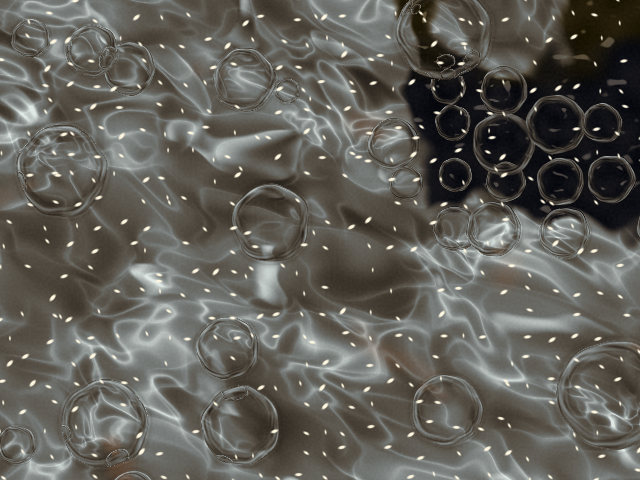
This texture is drawn by a WebGL 2 fragment shader. Its source:

```glsl
#version 300 es
precision highp float;

uniform vec2 u_resolution;
out vec4 fragColor;

vec2 hash2(vec2 p) {
    p = vec2(dot(p, vec2(127.1, 311.7)), dot(p, vec2(269.5, 183.3)));
    return fract(sin(p) * 43758.5);
}

float cornerSlope(vec2 cell, vec2 offset) {
    float angle = 6.2832 * hash2(cell).x;
    return dot(vec2(cos(angle), sin(angle)), offset);
}

float gradientNoise(vec2 p) {
    vec2 i = floor(p), f = p - i, e = vec2(1, 0);
    vec2 w = f * f * f * (f * (f * 6.0 - 15.0) + 10.0);
    return mix(mix(cornerSlope(i, f), cornerSlope(i + e.xy, f - e.xy), w.x),
               mix(cornerSlope(i + e.yx, f - e.yx), cornerSlope(i + 1.0, f - 1.0), w.x), w.y);
}

vec2 noise2(vec2 p) {
    return vec2(gradientNoise(p), gradientNoise(p + vec2(37.4, 11.8)));
}

// Brightness of the rippled surface with its caustic folds
float waterTone(vec2 p) {
    vec2 along = vec2(0.85, -0.53);
    vec2 q = vec2(dot(p, along), 1.45 * dot(p, along.yx * vec2(-1, 1)));
    q += 0.13 * noise2(q * 3.6);
    q += 0.05 * noise2(q * 9.0 + 5.0);
    float tone = 0.315 + 0.2 * gradientNoise(q * 3.3 + 2.0) + 0.17 * gradientNoise(q * 9.0);
    for (int i = 0; i < 4; i++) {
        float seed = float(i) * 13.7, scale = 3.2 + 2.6 * float(i);
        float fold = gradientNoise(q * scale + seed);
        float strength = smoothstep(-0.15, 0.45, gradientNoise(q * 3.1 + seed + 50.0));
        float crest = exp(-abs(fold) * 150.0 / scale);
        float slope = smoothstep(0.0, 0.05, fold) * exp(-fold * 6.0);
        tone += strength * (0.3 * crest + 0.13 * slope);
    }
    // Broad pale reflections with crisp borders
    float sheet = gradientNoise(q * 5.2 + 81.0);
    tone += smoothstep(0.27, 0.36, sheet) * (0.17 + 0.5 * gradientNoise(q * 14.0));
    return tone;
}

// Positive inside the shadowed corner, broken by a patch of foam
float shadowDepth(vec2 p) {
    p += 0.07 * noise2(p * 7.0) + 0.025 * noise2(p * 19.0);
    float corner = min(p.x - 0.82 - 0.2 * (1.0 - p.y), p.y - 0.57 + 0.12 * (p.x - 0.95));
    float foam = length((p - vec2(1.04, 0.99)) / vec2(0.15, 0.13)) - 1.0;
    return min(corner, foam * 0.14);
}

// Bends p inside each bubble; film holds coverage and brightness of its wall
void addBubbles(inout vec2 p, inout vec2 film, float cells, vec2 sizes, bool clustered) {
    vec2 start = p, home = floor(p * cells);
    for (int k = 0; k < 9; k++) {
        vec2 cell = home + vec2(k % 3, k / 3) - 1.0;
        vec2 rnd = hash2(cell + cells), shape = hash2(cell + cells + 71.0);
        vec2 centre = (cell + 0.25 + 0.5 * rnd) / cells;
        float raft = length((centre - vec2(1.06, 0.67)) / vec2(0.27, 0.19));
        float chance = clustered ? 0.9 * smoothstep(1.15, 0.8, raft) + 0.05
                                 : 0.62 * smoothstep(0.9, 1.3, raft);
        if (shape.x > chance) continue;
        float radius = mix(sizes.x, sizes.y, shape.y) / cells;
        vec2 toward = (start - centre) / radius;
        float d = length(toward);
        if (d > 1.5) continue;
        vec2 dir = toward / max(d, 0.001);
        float wall = d + 0.09 * gradientNoise(dir * 1.7 + rnd * 40.0);
        float inside = smoothstep(1.0, 0.94, wall);
        float shell = smoothstep(0.58, 0.9, wall) * inside;
        float streak = gradientNoise(dir * 2.3 + vec2(wall * 13.0, -wall * 9.0) + rnd * 20.0);
        float rim = exp(-abs(wall - 0.94) * 28.0) + 0.6 * exp(-abs(wall - 0.73) * 35.0);
        float light = 0.32 + 0.5 * streak + rim * (0.2 + 0.16 * dir.y);
        float edge = 0.35 * exp(-abs(wall - 1.05) * 24.0);
        p += inside * toward * radius * (0.5 + 0.9 * d * d);
        film = mix(film, vec2(0.72, light), shell);
        film = mix(film, vec2(0.5, 0.2), edge);
    }
}

// Tiny reflections of the light, slightly stretched
float glints(vec2 p, float cells) {
    vec2 cell = floor(p * cells), rnd = hash2(cell + 9.0), shape = hash2(cell + 33.0);
    vec2 offset = (p * cells - cell - 0.25 - 0.5 * rnd) / cells;
    float tilt = 2.5 * shape.y - 1.6;
    offset *= mat2(cos(tilt), sin(tilt), -sin(tilt), cos(tilt));
    float size = mix(0.002, 0.0045, shape.y), soft = 1.0 / u_resolution.y;
    float spot = length(offset * vec2(0.55, 1.2)) - size;
    return step(shape.x, 0.14 + 0.14 * p.y) * smoothstep(soft, -soft, spot);
}

void main() {
    vec2 p = gl_FragCoord.xy / u_resolution.y, bent = p, film = vec2(0);
    addBubbles(bent, film, 2.7, vec2(0.11, 0.32), false);
    addBubbles(bent, film, 9.0, vec2(0.22, 0.62), true);

    float tone = waterTone(bent * (0.95 + 0.3 * p.y));
    float shade = smoothstep(-0.012, 0.02, shadowDepth(mix(p, bent, 0.4)));
    float sparkle = smoothstep(0.3, 0.45, gradientNoise(bent * vec2(24, 38)));
    tone = mix(tone, 0.055 + 0.05 * gradientNoise(bent * 16.0) + 0.22 * sparkle, shade);
    tone = mix(tone, film.y, film.x);
    tone = clamp(tone + 0.025 * gradientNoise(p * 170.0), 0.025, 0.9);

    // Warm browns in the lows, cool silver in the highs
    vec3 colour = tone * mix(vec3(1.13, 1.0, 0.83), vec3(0.97, 1.01, 0.995), smoothstep(0.2, 0.5, tone));
    float rust = smoothstep(0.3, 0.55, gradientNoise(bent * 6.0 + 23.0));
    colour += rust * vec3(0.07, 0.01, -0.02) * (1.0 - shade);
    float olive = smoothstep(0.82, 0.93, p.y + 0.15 * gradientNoise(p * 8.0));
    colour += shade * (1.0 - film.x) * mix(vec3(-0.01, 0.0, 0.03), vec3(0.06, 0.04, -0.02), olive);
    colour = mix(colour, vec3(1.0, 0.97, 0.88), max(glints(p, 13.0), glints(p + 3.3, 21.0)));
    fragColor = vec4(colour, 1);
}
```
